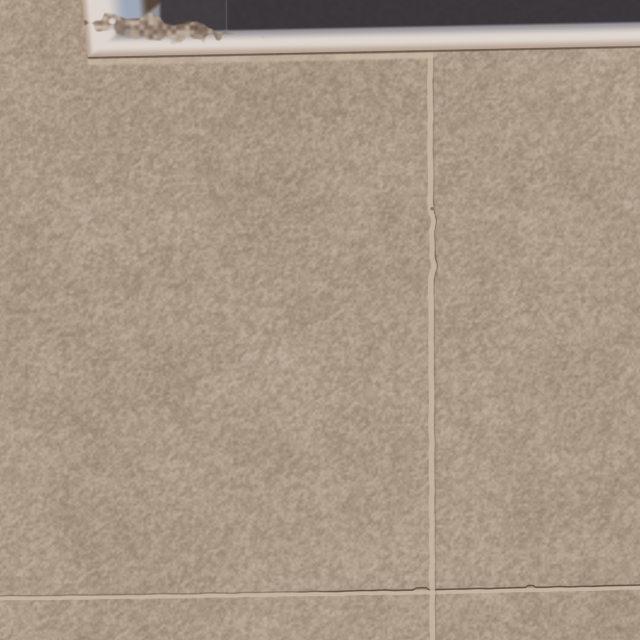
Write a Shadertoy shader that draws this texture.

```glsl
// Beige stone wall slabs with pale grout joints, under the corner of a metal window frame.
// Value noise gives the stone its grain and mottling; joints and frame are soft bands
// around gently sloping lines, with noise for chipped edges and dirt.

const vec3 STONE_DARK  = vec3(0.535, 0.462, 0.392);
const vec3 STONE_LIGHT = vec3(0.785, 0.718, 0.652);
const vec3 GROUT       = vec3(0.785, 0.725, 0.645);
const vec3 CREVICE     = vec3(0.330, 0.270, 0.230);
const vec3 PANE        = vec3(0.235, 0.218, 0.230);
const vec3 METAL_LIGHT = vec3(0.870, 0.835, 0.810);
const vec3 METAL_SHADE = vec3(0.570, 0.560, 0.585);
const vec3 METAL_WARM  = vec3(0.720, 0.640, 0.580);
const vec3 DIRT        = vec3(0.470, 0.375, 0.310);

float hash(vec2 p) {
    vec3 q = fract(vec3(p.xyx) * 0.1031);
    q += dot(q, q.yzx + 33.33);
    return fract((q.x + q.y) * q.z);
}

float noise(vec2 p) {
    vec2 cell = floor(p), f = fract(p);
    f = f * f * (3.0 - 2.0 * f);
    float low = mix(hash(cell), hash(cell + vec2(1, 0)), f.x);
    float high = mix(hash(cell + vec2(0, 1)), hash(cell + vec2(1, 1)), f.x);
    return mix(low, high, f.y);
}

float fbm(vec2 p) {
    float sum = 0.0, amplitude = 0.5;
    for (int i = 0; i < 4; i++) {
        sum += amplitude * noise(p);
        p = mat2(1.6, 1.2, -1.2, 1.6) * p + 17.3;
        amplitude *= 0.5;
    }
    return sum / 0.9375;
}

// 1 inside a band of the given half width around d = 0
float band(float d, float halfWidth, float soft) {
    return 1.0 - smoothstep(halfWidth - soft, halfWidth + soft, abs(d));
}

float above(float d, float soft) {
    return smoothstep(-soft, soft, d);
}

vec3 stone(vec2 p) {
    vec2 slanted = mat2(0.8, -0.6, 0.6, 0.8) * p;
    float grain = noise(slanted * vec2(125.0, 185.0)) - 0.5;
    float fine = noise(p * 265.0 + 41.0) - 0.5;
    float mottle = fbm(p * 7.0 + 5.0) - 0.5;
    float clouds = fbm(p * 25.0 + 9.0) - 0.5;
    float tone = 0.54 + 0.34 * grain + 0.27 * fine + 0.20 * mottle + 0.18 * clouds;
    return mix(STONE_DARK, STONE_LIGHT, clamp(tone, 0.0, 1.0));
}

vec3 addJoints(vec3 color, vec2 p, float soft) {
    float chip = noise(p * 55.0) - 0.5;

    // Horizontal joint, with a dark crevice growing towards the right
    float slope = 0.065 + 0.010 * p.x + 0.007 * p.x * p.x;
    float step1 = 0.003 * band(p.x - 0.658, 0.010, 0.004);
    float step2 = 0.003 * band(p.x - 0.829, 0.006, 0.003);
    float dy = p.y - slope + 0.0012 * chip;
    float crevice = band(dy - 0.0040 - step1 - step2, 0.0012, soft);
    color = mix(color, GROUT, 0.85 * band(dy, 0.0032, soft));
    color = mix(color, CREVICE, crevice * mix(0.35, 0.85, smoothstep(0.42, 0.55, p.x)));

    // Vertical joint, ragged on the stretch where the filler has broken away
    float worn = band(p.y - 0.63, 0.055, 0.02);
    float dx = p.x - 0.6755 + 0.004 * p.y - 0.002 * chip - 0.005 * worn * (0.5 + chip);
    float reach = 1.0 - above(p.y - 0.914, 0.003);
    float edge = band(dx - 0.0055, 0.0011, soft) * (0.22 + 0.45 * worn * noise(p * 90.0));
    color = mix(color, CREVICE, edge * reach);
    color = mix(color, GROUT, 0.82 * band(dx, 0.0042, soft) * reach);
    float pit = 1.0 - smoothstep(0.001, 0.004, length(p - vec2(0.675, 0.674)));
    return mix(color, CREVICE, 0.6 * pit);
}

vec3 addWindow(vec3 color, vec2 p, float soft) {
    float sill = 0.911 + 0.020 * (p.x - 0.13);
    float rise = p.y - sill;
    float run = p.x - 0.137 + 0.10 * (p.y - 0.911);

    // Sealant smear and contact shadow below the frame
    float start = above(run, 0.003);
    float smear = band(rise + 0.008, 0.005, 0.003) * (1.0 - above(p.x - 0.68, 0.01));
    color = mix(color, GROUT, start * smear * (0.4 + 0.5 * noise(p * vec2(30.0, 90.0))));
    color = mix(color, CREVICE, 0.7 * start * band(rise + 0.001, 0.0022, 0.0015));

    // Lower bar: warm lip, bright face, cool upper edge
    float across = rise / 0.038;
    vec3 bar = mix(METAL_WARM, METAL_LIGHT, smoothstep(0.0, 0.38, across));
    bar = mix(bar, METAL_SHADE, smoothstep(0.50, 0.98, across));

    // Upright bar: bright outside, cool middle, brown inner edge
    vec3 upright = mix(METAL_WARM, METAL_LIGHT, smoothstep(0.0, 0.012, run));
    upright = mix(upright, vec3(0.62, 0.66, 0.72), smoothstep(0.035, 0.070, run));
    upright = mix(upright, DIRT * 0.72, smoothstep(0.085, 0.104, run));
    vec3 frame = mix(upright, bar, above(run - rise * 1.5, 0.008));

    // Dark pane with a thin vertical reflection
    vec3 pane = PANE + 0.025 * (1.0 - above(p.x - 0.354, 0.001));
    pane += 0.08 * band(p.x - 0.354, 0.0012, soft) + 0.012 * (noise(p * 150.0) - 0.5);
    float opening = above(rise - 0.037, 0.003) * above(p.x - 0.250, 0.004);
    frame = mix(frame, pane, opening);

    // Crumbled dirt in the inner corner
    float ragged = 0.022 * (noise(p * 85.0) - 0.5);
    float heap = 0.017 - abs(rise - 0.043 + 0.10 * (p.x - 0.24)) - 0.13 * abs(p.x - 0.235);
    vec3 crumbs = mix(DIRT, GROUT, noise(p * 140.0 + 3.0));
    frame = mix(frame, crumbs, 0.85 * above(heap + ragged, 0.004));
    return mix(color, frame, above(rise, soft) * above(run, soft));
}

void mainImage(out vec4 fragColor, in vec2 fragCoord) {
    vec2 p = fragCoord / iResolution.xy;
    float soft = 0.8 / iResolution.y;
    vec3 color = addJoints(stone(p), p, soft);
    fragColor = vec4(addWindow(color, p, soft), 1.0);
}
```
